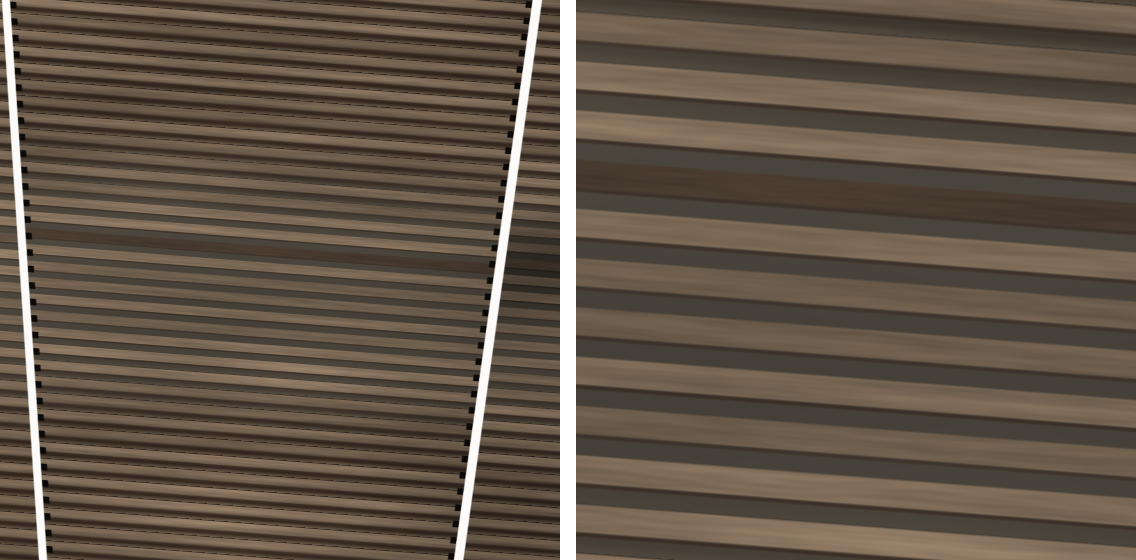
Left: the whole. Right: its middle third, enlarged.
Write a WebGL 2 fragment shader that draws this texture.

```glsl
#version 300 es
precision highp float;
// Sloping wooden slats in three panels, split by two leaning white strips.
// Each row is a lit face above a shaded gap; the gap is flat grey near the
// middle rows and turns into a soft brown shadow away from them.

uniform vec2 u_resolution;
out vec4 fragColor;

const float PITCH = 0.0293;        // height of one slat and its gap
const float SLOPE = 0.078;         // fall of the slats from left to right
const float ROW_OFFSET = 0.30;
const float FACE_SHARE = 0.60;     // part of a row taken by the face
const float MIDDLE_ROW = 16.0;     // row seen straight on
const float DARK_ROW = 14.0;       // the one unlit slat
const float SIDE_SHIFT = 0.42;     // row offset of the outer panels
const float NOTCH_LENGTH = 0.011;
const float NOTCH_HALF = 0.20;     // half height, in rows
const vec2 NOTCH_PHASE = vec2(0.55, 0.07);

// Strips: x at the top, lean per unit of descent, half width
const vec3 LEFT_STRIP = vec3(0.0105, 0.0664, 0.0073);
const vec3 RIGHT_STRIP = vec3(0.9596, -0.1406, 0.0085);

const vec3 WOOD_DARK = vec3(0.40, 0.34, 0.275);
const vec3 WOOD_LIGHT = vec3(0.555, 0.475, 0.39);
const vec3 UNLIT_WOOD = vec3(0.27, 0.22, 0.18);
const vec3 SHADOW = vec3(0.20, 0.15, 0.115);
const vec3 GAP_GREY = vec3(0.285, 0.265, 0.23);
const vec3 NOTCH_BLACK = vec3(0.045, 0.04, 0.035);
const vec3 STRIP_WHITE = vec3(0.99, 0.985, 0.975);

float hash(vec2 p) {
    vec3 q = fract(p.xyx * 0.1031);
    q += dot(q, q.yzx + 33.33);
    return fract((q.x + q.y) * q.z);
}

vec2 gradient(vec2 cell) {
    float angle = 6.2832 * hash(cell);
    return vec2(cos(angle), sin(angle));
}

float gradientNoise(vec2 p) {
    vec2 i = floor(p), f = fract(p);
    vec2 w = f * f * f * (f * (f * 6.0 - 15.0) + 10.0);
    vec2 e = vec2(0.0, 1.0);
    float low = mix(dot(gradient(i), f), dot(gradient(i + e.yx), f - e.yx), w.x);
    float high = mix(dot(gradient(i + e), f - e), dot(gradient(i + 1.0), f - 1.0), w.x);
    return mix(low, high, w.y);
}

// Signed horizontal distance from the centre line of a strip
float stripOffset(vec3 strip, vec2 p) {
    return p.x - strip.x - strip.y * p.y;
}

// Smooth mask of a band around zero
float band(float x, float halfWidth, float blur) {
    return 1.0 - smoothstep(halfWidth - blur, halfWidth + blur, abs(x));
}

// Fine fibres and broader streaks running along a slat
float woodGrain(float x, float rows, float seed) {
    float fibre = gradientNoise(vec2(x * 26.0 + seed * 40.0, rows * 11.0));
    float streak = gradientNoise(vec2(x * 5.0 + seed * 17.0, rows * 4.0));
    return 0.09 * fibre + 0.16 * streak;
}

vec3 slatColor(vec2 p, float rows, float panel, float blur) {
    float row = floor(rows), v = fract(rows);
    float seed = hash(vec2(row + 7.0, panel * 5.0 + 20.0));
    float away = smoothstep(3.0, 10.0, abs(row - MIDDLE_ROW));
    float grain = woodGrain(p.x, rows, seed);

    // Lit face, rounding softly into shadow on the outer rows
    vec3 face = mix(WOOD_DARK, WOOD_LIGHT, 0.2 + 0.65 * seed);
    float unlit = band(row - DARK_ROW, 0.5, 0.1) * (1.0 - 0.4 * abs(panel));
    face = mix(face, UNLIT_WOOD, unlit);
    face *= 1.0 + grain - 0.16 * away * smoothstep(0.25, FACE_SHARE, v);

    // Gap: flat grey, or brown that lightens toward the next slat
    float depth = (v - FACE_SHARE) / (1.0 - FACE_SHARE);
    vec3 brown = mix(SHADOW, WOOD_DARK * 0.9, smoothstep(0.35, 1.0, depth));
    vec3 gap = mix(GAP_GREY, brown * (1.0 + grain), away);

    float soft = blur + 0.09 * away;
    float faceMask = 1.0 - smoothstep(FACE_SHARE - soft, FACE_SHARE + soft, v);
    faceMask *= smoothstep(0.0, 2.0 * blur, v);
    vec3 color = mix(gap, face, faceMask);

    // Thin dark seam under the face
    float seam = band(v - FACE_SHARE - 0.04, 0.04, blur);
    return mix(color, SHADOW, seam * mix(0.4, 0.75, seed));
}

void main() {
    vec2 uv = gl_FragCoord.xy / u_resolution;
    vec2 p = vec2(uv.x, 1.0 - uv.y);
    float pixel = 1.0 / min(u_resolution.x, u_resolution.y);
    float blur = max(0.7 * pixel / PITCH, 0.03);

    float left = stripOffset(LEFT_STRIP, p);
    float right = stripOffset(RIGHT_STRIP, p);
    float panel = step(0.0, right) - step(left, 0.0);
    float rows = (p.y - SLOPE * p.x) / PITCH + ROW_OFFSET;
    vec3 color = slatColor(p, rows + SIDE_SHIFT * panel, panel, blur);

    // Uneven room light, with a dim patch in the right panel
    float light = 1.0 + 0.22 * gradientNoise(p * vec2(2.0, 4.5) + 3.7);
    light -= 0.10 * smoothstep(0.55, 1.0, p.x);
    light -= 0.30 * max(panel, 0.0) * band(p.y - 0.48, 0.07, 0.07);
    color *= light;

    // Black slat ends beside the inner edges of the strips
    vec2 reach = vec2(left - LEFT_STRIP.z, -right - RIGHT_STRIP.z);
    vec2 phase = abs(fract(rows - NOTCH_PHASE + 0.5) - 0.5);
    vec2 notch = 1.0 - smoothstep(NOTCH_HALF - blur, NOTCH_HALF + blur, phase);
    notch *= 1.0 - smoothstep(NOTCH_LENGTH - pixel, NOTCH_LENGTH + pixel, reach);
    notch *= step(0.0, reach);
    color = mix(color, NOTCH_BLACK, max(notch.x, notch.y));

    float strips = max(band(left, LEFT_STRIP.z, pixel), band(right, RIGHT_STRIP.z, pixel));
    fragColor = vec4(mix(color, STRIP_WHITE, strips), 1.0);
}
```
